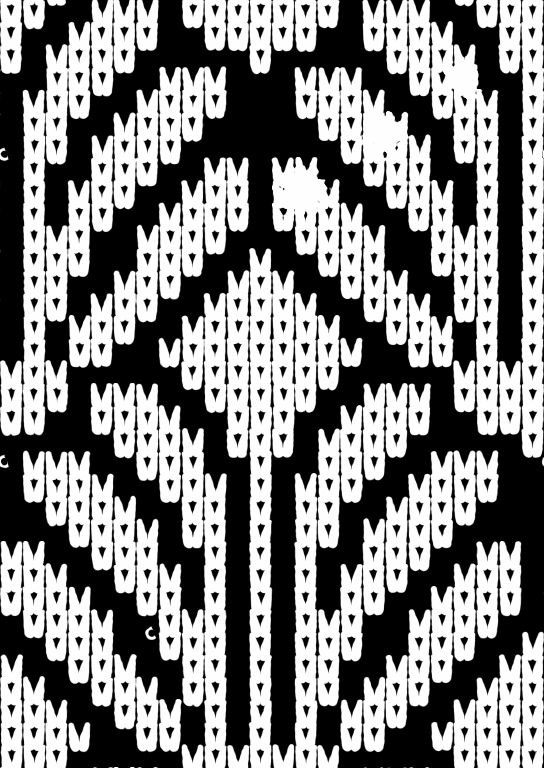
A Shadertoy shader for this pattern:

```glsl
// Two-colour knitted fabric: white V stitches form a mirrored leaf and diamond
// motif in half-drop repeat. Integer rules choose the stitches, tapered legs
// draw them, and wrapping gradient noise roughens and felts the yarn.

#define GRID vec2(24.0, 34.0)   // stitches across and down one tile
#define AXIS 11.0               // column of the mirror axis
#define TIP_ROW 11.0            // row of the diamond's upper tip
#define ROW_SHIFT 0.066
#define LEG_TOP vec2(0.355, 0.16)
#define LEG_END vec2(0.175, 1.09)
#define LEG_RADII vec2(0.115, 0.235)
#define FUZZ 0.045
#define FELT 0.15
#define SOFTNESS 0.8
#define YARN vec3(0.995)
#define GROUND vec3(0.0)

vec2 hash2(vec2 p) {
    vec3 q = fract(p.xyx * vec3(0.1031, 0.1030, 0.0973));
    q += dot(q, q.yzx + 33.33);
    return fract((q.xx + q.yz) * q.zy) * 2.0 - 1.0;
}

// Gradient noise repeating after a whole number of cells
float gradientNoise(vec2 p, vec2 period) {
    vec2 i = floor(p), f = p - i;
    vec2 u = f * f * f * (f * (f * 6.0 - 15.0) + 10.0);
    vec2 o = vec2(1.0, 0.0);
    float a = dot(hash2(mod(i, period)), f);
    float b = dot(hash2(mod(i + o, period)), f - o);
    float c = dot(hash2(mod(i + o.yx, period)), f - o.yx);
    float d = dot(hash2(mod(i + 1.0, period)), f - 1.0);
    return mix(mix(a, b, u.x), mix(c, d, u.x), u.y);
}

vec2 wrapDelta(vec2 q) {
    return q - GRID * round(q / GRID);
}

// Stepped diagonal leaf running inward, j rows below its start
bool leaf(int d, int j, int rows, int inner, int outer, int pause, int limit) {
    int lo = max(inner - j + (j >= pause ? 1 : 0), limit);
    int hi = min(max(outer - max(j - 1, 0), limit), 11);
    return j >= 0 && j < rows && d >= lo && d <= hi;
}

// Is there a white stitch d columns from the axis, k rows below the tip?
bool motif(int d, int k) {
    bool diamond = d <= 4 - abs(k - 4) || (k == 8 && d <= 1);
    bool stem = d == 0 && k >= 9 && k <= 25;
    bool branch = d == 2 && k >= 10 && k <= 21;
    bool joint = d == 3 && k >= 16 && k <= 19;
    bool foot = k >= 22 && k <= 24 && d <= (k == 24 ? 2 : 3);
    return diamond || stem || branch || joint || foot
        || leaf(d, k - 6, 7, 5, 7, 3, 3)
        || leaf(d, k - 9, 9, 8, 10, 4, 4)
        || leaf(d, k - 13, 9, 10, 12, 4, 4);
}

bool isWhite(vec2 id) {
    float c = mod(id.x - AXIS, GRID.x);
    int d = int(min(c, GRID.x - c) + 0.5);
    int k = int(mod(id.y - TIP_ROW, GRID.y) + 0.5);
    return motif(d, k) || motif(12 - d, (k + 17) % 34);
}

// One V: a mirrored leg, thin at the top and full at the bottom
float stitch(vec2 q) {
    q.x = abs(q.x);
    vec2 axis = LEG_END - LEG_TOP;
    float t = clamp(dot(q - LEG_TOP, axis) / dot(axis, axis), 0.0, 1.0);
    float radius = mix(LEG_RADII.x, LEG_RADII.y, smoothstep(-0.2, 0.9, t));
    return length(q - LEG_TOP - axis * t) - radius;
}

float fabric(vec2 p) {
    float dist = 1.0;
    for (int y = -1; y <= 0; y++)
    for (int x = -1; x <= 1; x++) {
        vec2 id = floor(p) + vec2(x, y);
        if (!isWhite(id)) continue;
        vec2 jitter = hash2(mod(id, GRID) + 7.0) * 0.025;
        dist = min(dist, stitch(p - id - vec2(0.5, 0.0) - jitter));
    }
    return dist;
}

void mainImage(out vec4 fragColor, in vec2 fragCoord) {
    vec2 uv = fragCoord / iResolution.xy;
    vec2 p = vec2(uv.x, 1.0 - uv.y) * GRID + vec2(0.0, ROW_SHIFT);
    float rough = gradientNoise(p * 4.0, GRID * 4.0);
    float dist = fabric(p) + FUZZ * rough;

    for (int n = 0; n < 3; n++) {
        float i = float(n);
        // Felted patches along one leaf
        vec2 q = wrapDelta(p - vec2(13.3 + 3.65 * i, 8.5 - 2.5 * i));
        float reach = length(q) + 0.7 * rough;
        dist -= FELT * (1.0 - smoothstep(0.5, 1.35 - 0.2 * i, reach));
        // Loose hooks of yarn
        q = wrapDelta(p - vec2(0.2 + 3.25 * i * (i - 1.0), 6.9 + 16.6 * i - 3.0 * i * i));
        float hook = max(abs(length(q) - 0.22) - 0.065, q.x - q.y * 0.4 - 0.1);
        dist = min(dist, hook + FUZZ * rough);
    }

    float blur = SOFTNESS * GRID.x / iResolution.x;
    float cover = 1.0 - smoothstep(-blur, blur, dist);
    fragColor = vec4(mix(GROUND, YARN, cover), 1.0);
}
```
